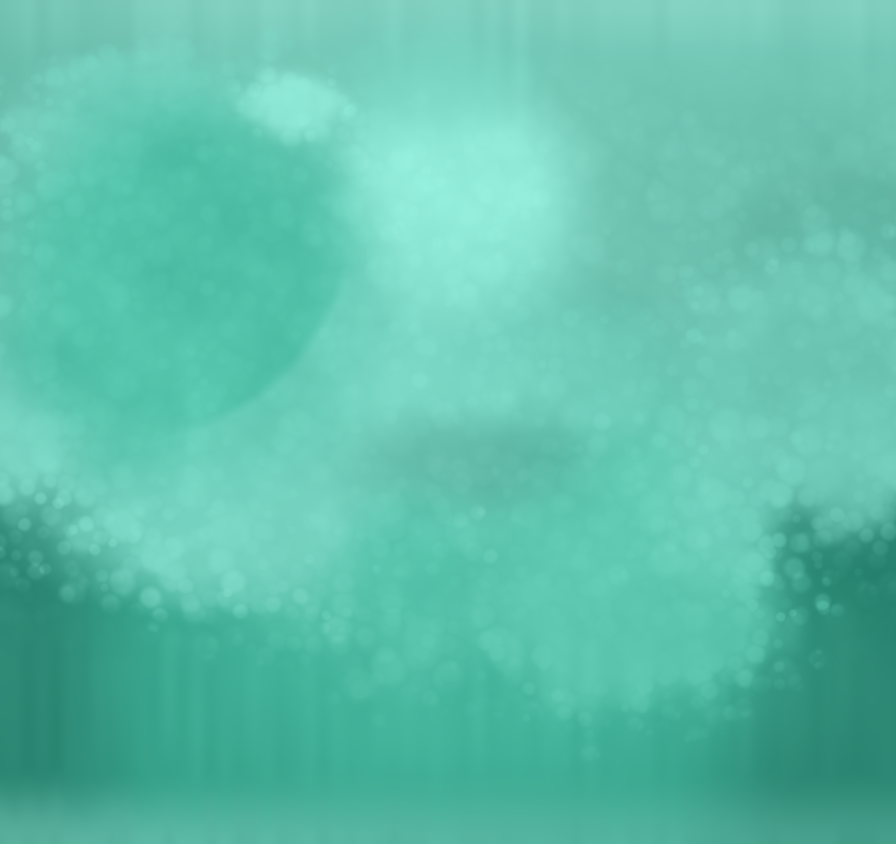
This background is drawn by a Shadertoy shader. Its source:

```glsl
// Soft teal cloudscape: a graded sky over deep green water-like shade,
// covered by drifting puffs. Each puff is an ellipse with a warped, dabbed
// edge; value noise adds mottling, and thin streaks give a brushed look.

#define WARP 0.045
#define EDGE_ROUGHNESS 0.50
#define DAB_STRENGTH 0.30
#define MOTTLE 0.085
#define STREAK 0.030
#define HORIZON 0.42

const vec3 SKY    = vec3(0.45, 0.78, 0.71);
const vec3 HAZE   = vec3(0.53, 0.83, 0.77);
const vec3 SHADE  = vec3(0.33, 0.65, 0.58);
const vec3 DEEP   = vec3(0.17, 0.53, 0.45);
const vec3 SEA    = vec3(0.21, 0.63, 0.54);
const vec3 JADE   = vec3(0.30, 0.75, 0.65);
const vec3 TEAL   = vec3(0.38, 0.79, 0.70);
const vec3 FOAM   = vec3(0.48, 0.84, 0.77);
const vec3 BRIGHT = vec3(0.57, 0.92, 0.85);

float hash(vec2 p) {
    vec3 q = fract(p.xyx * vec3(0.1031, 0.1030, 0.0973));
    q += dot(q, q.yzx + 33.33);
    return fract((q.x + q.y) * q.z);
}

float noise(vec2 p) {
    vec2 i = floor(p), f = fract(p);
    f = f * f * (3.0 - 2.0 * f);
    return mix(mix(hash(i), hash(i + vec2(1, 0)), f.x),
               mix(hash(i + vec2(0, 1)), hash(i + vec2(1, 1)), f.x), f.y);
}

// Layered noise centred on zero
float fbm(vec2 p) {
    float sum = 0.0, amp = 0.5;
    for (int i = 0; i < 5; i++) {
        sum += amp * (noise(p) - 0.5);
        p = mat2(0.8, 0.6, -0.6, 0.8) * p * 2.03 + 7.1;
        amp *= 0.5;
    }
    return sum;
}

// Soft round brush dabs, one per cell
float dabs(vec2 p) {
    vec2 cell = floor(p);
    float sum = 0.0;
    for (int y = -1; y <= 1; y++)
    for (int x = -1; x <= 1; x++) {
        vec2 id = cell + vec2(x, y);
        vec2 centre = id + vec2(hash(id), hash(id + 41.7));
        float radius = 0.3 + 0.5 * hash(id + 13.1);
        float dab = 1.0 - smoothstep(0.45, 1.0, length(p - centre) / radius);
        sum = max(sum, dab * hash(id + 5.9));
    }
    return sum;
}

// Blend an elliptical puff; spot = warped position and edge offset
vec3 puff(vec3 base, vec3 spot, vec2 centre, vec2 radii, float soft, vec3 tint, float alpha) {
    float d = length((spot.xy - centre) / radii) + spot.z;
    return mix(base, tint, alpha * (1.0 - smoothstep(1.0 - soft, 1.0 + soft, d)));
}

vec3 backdrop(vec2 uv) {
    vec3 sky = mix(SKY, HAZE, 0.7 * smoothstep(0.92, 1.0, uv.y));
    sky = mix(sky, SHADE, 0.25 * (1.0 - smoothstep(0.0, 0.3, uv.x)));
    float rightShade = smoothstep(0.72, 0.95, uv.x) * (1.0 - smoothstep(0.68, 0.9, uv.y));
    sky = mix(sky, SHADE, 0.85 * rightShade);
    float middle = smoothstep(0.03, 0.2, uv.x) * (1.0 - smoothstep(0.72, 0.9, uv.x));
    vec3 sea = mix(DEEP, SEA, middle);
    return mix(sea, sky, smoothstep(HORIZON - 0.05, HORIZON + 0.06, uv.y));
}

void mainImage(out vec4 fragColor, in vec2 fragCoord) {
    vec2 uv = fragCoord / iResolution.xy;
    vec2 p = uv * vec2(iResolution.x / iResolution.y, 1.0);

    float cloud = fbm(p * 9.0);
    vec2 warp = WARP * vec2(fbm(p * 6.0 + 3.0), fbm(p * 6.0 + 19.0));
    float dab = 0.6 * dabs(p * 26.0) + 0.4 * dabs(p * 48.0);
    vec3 spot = vec3(uv + warp, EDGE_ROUGHNESS * cloud - DAB_STRENGTH * (dab - 0.3));
    vec3 calm = vec3(uv + 0.5 * warp, 0.2 * cloud);

    vec3 col = backdrop(uv);

    // Lower body, fading into the deep shade
    col = puff(col, calm, vec2(0.52, 0.24), vec2(0.32, 0.19), 0.55, JADE, 0.65);
    col = puff(col, spot, vec2(0.70, 0.33), vec2(0.17, 0.18), 0.25, TEAL, 0.85);
    col = puff(col, spot, vec2(0.50, 0.42), vec2(0.30, 0.20), 0.40, TEAL, 0.85);

    // Right bank
    col = puff(col, spot, vec2(0.91, 0.54), vec2(0.15, 0.16), 0.35, FOAM, 0.65);
    col = puff(col, spot, vec2(0.95, 0.46), vec2(0.07, 0.08), 0.40, FOAM, 0.50);
    col = puff(col, spot, vec2(0.95, 0.69), vec2(0.08, 0.08), 0.50, FOAM, 0.30);

    // Left mass and its luminous rim
    col = puff(col, spot, vec2(0.25, 0.62), vec2(0.27, 0.30), 0.25, FOAM, 0.85);
    col = puff(col, spot, vec2(0.15, 0.84), vec2(0.12, 0.09), 0.45, FOAM, 0.80);
    col = puff(col, spot, vec2(0.02, 0.49), vec2(0.07, 0.09), 0.45, FOAM, 0.85);
    col = puff(col, spot, vec2(0.26, 0.39), vec2(0.23, 0.10), 0.40, FOAM, 0.80);

    // Central plume
    col = puff(col, calm, vec2(0.47, 0.66), vec2(0.15, 0.24), 0.45, FOAM, 0.90);
    col = puff(col, calm, vec2(0.51, 0.77), vec2(0.12, 0.13), 0.45, BRIGHT, 0.90);
    col = puff(col, spot, vec2(0.48, 0.91), vec2(0.11, 0.06), 0.60, FOAM, 0.55);

    // Green hollow, crisp along its lower right arc
    col = puff(col, calm, vec2(0.21, 0.65), vec2(0.20, 0.22), 0.35, JADE, 0.85);
    float arc = length((uv + 0.2 * warp - vec2(0.14, 0.77)) / vec2(0.26, 0.29));
    float rim = smoothstep(0.97, 1.03, arc) * (1.0 - smoothstep(1.05, 1.5, arc));
    float rimSpan = smoothstep(0.16, 0.26, uv.x) * (1.0 - smoothstep(0.62, 0.74, uv.y));
    col = mix(col, FOAM, 0.55 * rim * rimSpan);
    col = puff(col, spot, vec2(0.33, 0.88), vec2(0.055, 0.042), 0.40, BRIGHT, 0.80);

    // Inner lights and shadows
    col = puff(col, spot, vec2(0.65, 0.54), vec2(0.08, 0.07), 0.60, FOAM, 0.75);
    col = puff(col, spot, vec2(0.80, 0.40), vec2(0.07, 0.09), 0.60, FOAM, 0.50);
    col = puff(col, calm, vec2(0.52, 0.45), vec2(0.11, 0.05), 0.70, SHADE, 0.45);
    col = puff(col, calm, vec2(0.45, 0.34), vec2(0.06, 0.07), 0.80, JADE, 0.60);

    // Pale brushed strip at the foot
    float streak = noise(p * vec2(60.0, 5.0)) - 0.5;
    float foot = 1.0 - smoothstep(0.0, 0.09, uv.y + 0.02 * streak);
    col = mix(col, SKY, foot * mix(0.65, 0.35, uv.x));

    // Mottling within the clouds, faint streaks elsewhere
    float body = smoothstep(0.14, 0.34, uv.y) * (1.0 - smoothstep(0.80, 0.98, uv.y));
    col += MOTTLE * body * (cloud + 0.35 * (dab - 0.3));
    col += STREAK * streak * (1.0 - body);
    fragColor = vec4(clamp(col, 0.0, 1.0), 1.0);
}
```
